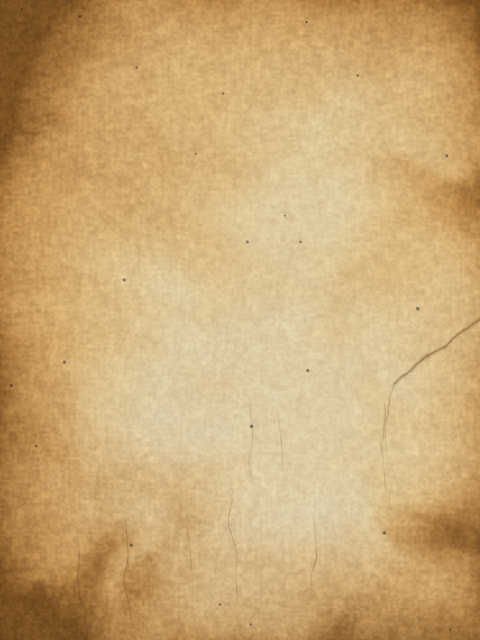
Give the GLSL for this texture, as a WebGL 2 fragment shader.

```glsl
#version 300 es
precision highp float;

uniform vec2 u_resolution;
out vec4 fragColor;

#define LIGHT_CENTRE vec2(0.53, 0.46)
#define BLOTCH 0.75
#define STAIN 0.42
#define EDGE_BURN 0.26
#define GRAIN 0.14
#define WEAVE 0.09
#define HAIRLINES 9
#define CRACK_DEPTH 0.26
#define SPECK_CELLS 22.0

float hash(vec2 p) {
    return fract(sin(dot(p, vec2(12.9898, 78.233))) * 43758.5);
}

float noise(vec2 p) {
    vec2 i = floor(p), f = fract(p);
    f = f * f * (3.0 - 2.0 * f);
    return mix(mix(hash(i), hash(i + vec2(1, 0)), f.x),
               mix(hash(i + vec2(0, 1)), hash(i + vec2(1, 1)), f.x), f.y);
}

float fbm(vec2 p) {
    float sum = 0.0, amp = 0.5;
    for (int i = 0; i < 5; i++) {
        sum += amp * noise(p);
        p = mat2(0.8, 0.6, -0.6, 0.8) * p * 2.03 + 7.3;
        amp *= 0.5;
    }
    return sum / 0.969;
}

float segmentDistance(vec2 p, vec2 a, vec2 b) {
    vec2 ab = b - a;
    return length(p - a - ab * clamp(dot(p - a, ab) / dot(ab, ab), 0.0, 1.0));
}

float stroke(float dist, float halfWidth, float pixel) {
    return 1.0 - smoothstep(halfWidth - 0.5 * pixel, halfWidth + pixel, dist);
}

// Pale cream through tan to brown as age rises from 0 to 1
vec3 paperColour(float age) {
    return vec3(0.87, 0.78, 0.59) - age * vec3(0.04, 0.28, 0.45)
         - age * age * vec3(0.24, 0.09, -0.06);
}

// Broad discolouration: pale middle, cloudy stains, burnt rim
float ageing(vec2 uv, vec2 p) {
    vec2 warp = vec2(fbm(p * 3.0 + 11.0), fbm(p * 3.0 + 37.0)) - 0.5;
    vec2 q = 2.0 * (uv - LIGHT_CENTRE) + 0.35 * warp;
    float r2 = dot(q, q);
    float age = 0.05 + 0.22 * r2 + 0.13 * r2 * r2;
    age += BLOTCH * (fbm(p * vec2(4.0, 5.5) + warp + 3.0) - 0.5);
    float cloud = smoothstep(0.48, 0.75, fbm(p * vec2(3.2, 4.5) + 1.5 * warp + 21.0));
    age += STAIN * cloud * smoothstep(0.1, 0.9, r2);
    vec2 rim = min(uv, 1.0 - uv);
    age += EDGE_BURN * exp(-24.0 * min(rim.x, rim.y)) * (0.5 + noise(p * 9.0));
    return clamp(age, -0.04, 1.2);
}

// One bent crack at the right and faint upright hairlines below
float cracks(vec2 p, float pixel) {
    vec2 w = p + 0.012 * (vec2(fbm(p * 32.0), fbm(p * 32.0 + 9.0)) - 0.5);
    float upper = segmentDistance(w, vec2(0.76, 0.51), vec2(0.615, 0.40));
    float lower = segmentDistance(w, vec2(0.615, 0.40), vec2(0.597, 0.31));
    float ink = 0.8 * stroke(upper, 0.0012, pixel) + 0.25 * stroke(upper, 0.004, pixel);
    ink = max(ink, 0.5 * stroke(lower, 0.0006, pixel));
    for (int i = 0; i < HAIRLINES; i++) {
        float id = float(i);
        float top = 0.18 + 0.24 * hash(vec2(id, 2.0));
        float span = 0.10 + 0.18 * hash(vec2(id, 5.0));
        float along = (top - p.y) / span;
        float x = 0.12 + 0.54 * (id + hash(vec2(id, 8.0))) / float(HAIRLINES);
        x += 0.08 * (top - p.y) + 0.014 * (noise(vec2(p.y * 22.0, id * 7.0)) - 0.5);
        float fade = smoothstep(0.0, 0.15, along) * (1.0 - smoothstep(0.6, 1.0, along));
        fade *= 0.15 + 0.6 * noise(vec2(p.y * 40.0, id * 3.0));
        ink = max(ink, fade * stroke(abs(p.x - x), 0.0005, pixel));
    }
    return ink;
}

// Rare dark flecks, one per chosen cell
float specks(vec2 p, float pixel) {
    vec2 cell = floor(p * SPECK_CELLS);
    vec2 spot = 0.2 + 0.6 * vec2(hash(cell + 3.0), hash(cell + 17.0));
    float radius = 0.0008 + 0.0016 * hash(cell + 29.0);
    float dist = length(p - (cell + spot) / SPECK_CELLS);
    return step(0.93, hash(cell + 41.0)) * stroke(dist, radius, pixel);
}

void main() {
    vec2 uv = gl_FragCoord.xy / u_resolution;
    vec2 p = gl_FragCoord.xy / u_resolution.y;
    float pixel = 1.0 / u_resolution.y;

    float age = ageing(uv, p);
    vec3 colour = paperColour(age);

    // Warmer toward the top, greyer toward the bottom
    float warmth = 0.35 * (uv.y - 0.5) + fbm(p * 3.5 + 53.0) - 0.5;
    colour *= 1.0 + warmth * vec3(0.03, -0.03, -0.20);

    // Paper grain and woven threads, rougher where aged
    float grain = noise(p * 250.0) + 0.6 * noise(p * 120.0 + 5.0) - 0.8;
    float weave = noise(p * vec2(70.0, 240.0)) + noise(p * vec2(240.0, 70.0)) - 1.0;
    float rough = 0.45 + 0.7 * clamp(age, 0.0, 1.0);
    colour *= 1.0 + rough * (GRAIN * grain + WEAVE * weave) * vec3(0.8, 1.0, 1.2);

    // Pale creases in short broken runs
    float crease = abs(fbm(p * 7.0 + 71.0) - 0.5);
    colour += 0.03 * (1.0 - smoothstep(0.0, 0.012, crease)) * smoothstep(0.5, 0.7, noise(p * 12.0));

    colour *= 1.0 - CRACK_DEPTH * cracks(p, pixel) * vec3(0.9, 1.1, 1.3);
    colour *= 1.0 - 0.4 * specks(p, pixel);
    fragColor = vec4(clamp(colour, 0.0, 1.0), 1.0);
}
```
